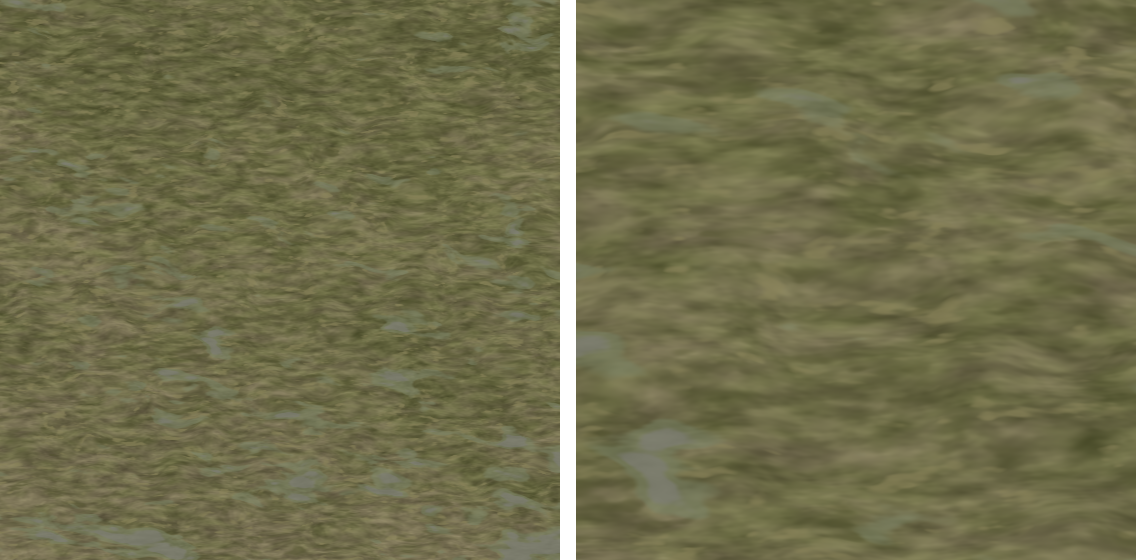
Left: the whole. Right: its middle third, enlarged.
This texture is drawn by a Shadertoy shader. Its source:

```glsl
// Worn grass seen at a low angle: fine, nearly level streaks of olive turf and
// dry straw, with flat grey bare patches strung along bands that fall to the
// right. All layers are value noise stretched along the ground.

#define GRAIN_SCALE vec2(42.0, 135.0)
#define PATCH_SCALE vec2(13.0, 38.0)
#define BAND_SCALE vec2(2.2, 8.0)
#define BAND_SLOPE 0.36
#define GRAIN_CONTRAST 0.27
#define PATCH_LEVEL 0.66
#define CORE_LEVEL 0.77

const vec3 TURF  = vec3(0.425, 0.428, 0.268);
const vec3 EARTH = vec3(0.462, 0.432, 0.322);
const vec3 STRAW = vec3(0.545, 0.520, 0.355);
const vec3 SHADE = vec3(0.325, 0.325, 0.185);
const vec3 MOSS  = vec3(0.462, 0.487, 0.368);
const vec3 STONE = vec3(0.482, 0.484, 0.430);

float hash(vec2 cell) {
    vec3 q = fract(vec3(cell.xyx) * 0.1031);
    q += dot(q, q.yzx + 33.33);
    return fract((q.x + q.y) * q.z);
}

float noise(vec2 p) {
    vec2 cell = floor(p);
    vec2 f = fract(p);
    f = f * f * (3.0 - 2.0 * f);
    float low = mix(hash(cell), hash(cell + vec2(1, 0)), f.x);
    float high = mix(hash(cell + vec2(0, 1)), hash(cell + vec2(1, 1)), f.x);
    return mix(low, high, f.y);
}

// Three octaves, turned a little each time to hide the lattice.
float fbm(vec2 p) {
    float sum = 0.0;
    float weight = 0.54;
    for (int i = 0; i < 3; i++) {
        sum += weight * noise(p);
        p = mat2(0.96, 0.28, -0.28, 0.96) * p * 1.95 + 17.3;
        weight *= 0.55;
    }
    return sum / 1.04;
}

void mainImage(out vec4 fragColor, in vec2 fragCoord) {
    vec2 uv = fragCoord / iResolution.xy;

    // Ground coordinates, bent slightly so the streaks are not ruled lines
    vec2 bend = vec2(noise(uv * 17.0), noise(uv * vec2(19.0, 31.0) + 40.0)) - 0.5;
    vec2 ground = uv + bend * vec2(0.020, 0.012);
    vec2 slanted = ground + vec2(0.0, BAND_SLOPE * ground.x);

    // Broad drift from green turf at the top right to brown earth at the lower left
    float drift = fbm(slanted * vec2(4.0, 9.0) + 5.0) - 0.5;
    float tint = fbm(ground * vec2(26.0, 75.0) + 71.0) - 0.5;
    float earthiness = 0.88 - 0.62 * uv.y - 0.20 * uv.x + 0.9 * drift + 1.5 * tint;
    vec3 color = mix(TURF, EARTH, clamp(earthiness, 0.0, 1.0));
    color *= 1.0 + 0.16 * drift - 0.05 * smoothstep(0.6, 1.0, uv.y);

    // Fine streaks: brightness, pale straw and dark gaps
    float grain = fbm(ground * GRAIN_SCALE) - 0.5;
    float straw = fbm(ground * vec2(38.0, 115.0) + 130.0);
    float gaps = fbm(ground * vec2(30.0, 95.0) + 210.0);
    color += GRAIN_CONTRAST * grain * vec3(1.0, 0.96, 0.80);
    color = mix(color, STRAW, 0.65 * smoothstep(0.60, 0.80, straw));
    color = mix(color, SHADE, 0.50 * smoothstep(0.62, 0.82, gaps));

    // Bare patches, denser low down and along the slanted bands
    float band = noise(slanted * BAND_SCALE + 9.0) - 0.5;
    float bare = fbm((ground + vec2(0.0, 0.12 * ground.x)) * PATCH_SCALE + 300.0);
    bare += 0.24 * band + 0.22 * (0.45 - uv.y) + 0.10 * grain;
    float moss = smoothstep(PATCH_LEVEL - 0.03, PATCH_LEVEL + 0.05, bare);
    float stone = smoothstep(CORE_LEVEL - 0.03, CORE_LEVEL + 0.04, bare);
    color = mix(color, MOSS + 0.10 * grain, 0.72 * moss);
    color = mix(color, STONE + 0.05 * grain, 0.88 * stone);

    fragColor = vec4(color, 1.0);
}
```
